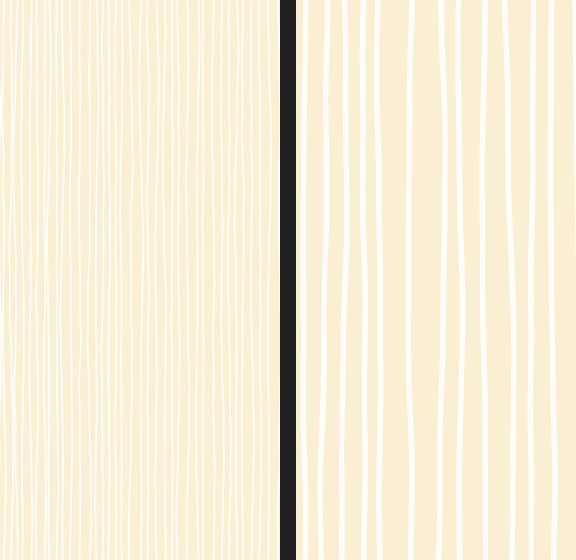
Left: the whole. Right: its middle third, enlarged.
Write a Shadertoy shader that draws this pattern.

```glsl
const int LINE_COUNT = 37;         // lines across the canvas
const float LINE_WIDTH = 0.0064;   // in canvas widths
const float WIDTH_VARIATION = 0.25; // relative change of width along a line
const float GAP_MIN = 0.52;        // gaps between lines, relative to the mean
const float GAP_MAX = 1.48;
const float DRIFT_AMOUNT = 0.66;   // slow bend, in mean gaps
const float DRIFT_CELLS = 3.0;     // noise cells per canvas height
const float WIGGLE_AMOUNT = 0.15;  // hand tremor, in mean gaps
const float WIGGLE_CELLS = 13.0;
const vec3 CREAM = vec3(0.98, 0.937, 0.828);
const vec3 WHITE = vec3(0.996, 0.994, 0.976);

float hash(vec2 p) {
    vec3 q = fract(vec3(p.xyx) * 0.1031);
    q += dot(q, q.yzx + 33.33);
    return fract((q.x + q.y) * q.z);
}

// One-dimensional gradient noise that wraps after a whole number of cells
float gradientNoise(float t, float period, float seed) {
    float cell = floor(t);
    float f = t - cell;
    float slopeA = 2.0 * hash(vec2(mod(cell, period), seed)) - 1.0;
    float slopeB = 2.0 * hash(vec2(mod(cell + 1.0, period), seed)) - 1.0;
    float blend = f * f * f * (f * (f * 6.0 - 15.0) + 10.0);
    return mix(slopeA * f, slopeB * (f - 1.0), blend);
}

float gapAfter(int line) {
    return mix(GAP_MIN, GAP_MAX, hash(vec2(float(line), 19.0)));
}

// Sideways sway of a line at height y, in mean gaps
float sway(float id, float y) {
    float phase = hash(vec2(id, 71.0));
    float drift = gradientNoise(y * DRIFT_CELLS + phase, DRIFT_CELLS, id + 101.0);
    float wiggle = gradientNoise(y * WIGGLE_CELLS + phase, WIGGLE_CELLS, id + 211.0);
    return DRIFT_AMOUNT * drift + WIGGLE_AMOUNT * wiggle;
}

void mainImage(out vec4 fragColor, in vec2 fragCoord) {
    vec2 uv = fragCoord / iResolution.xy;
    float pixel = 1.0 / iResolution.x;
    float meanGap = 1.0 / float(LINE_COUNT);

    // Scale the random gaps so that together they fill the width
    float gapSum = 0.0;
    for (int i = 0; i < LINE_COUNT; i++) gapSum += gapAfter(i);

    float coverage = 0.0;
    float position = 0.5 * meanGap;
    for (int i = 0; i < LINE_COUNT; i++) {
        // Signed distance to the upright axis, wrapped at the canvas sides
        float offset = fract(uv.x - position + 0.5) - 0.5;
        position += gapAfter(i) / gapSum;
        if (abs(offset) > meanGap) continue;

        float id = float(i);
        float dist = abs(offset - sway(id, uv.y) * meanGap);
        float swell = gradientNoise(uv.y * WIGGLE_CELLS, WIGGLE_CELLS, id + 307.0);
        float halfWidth = 0.5 * LINE_WIDTH * (1.0 + WIDTH_VARIATION * swell);
        coverage = max(coverage, clamp(0.5 + (halfWidth - dist) / pixel, 0.0, 1.0));
    }

    fragColor = vec4(mix(CREAM, WHITE, coverage), 1.0);
}
```
